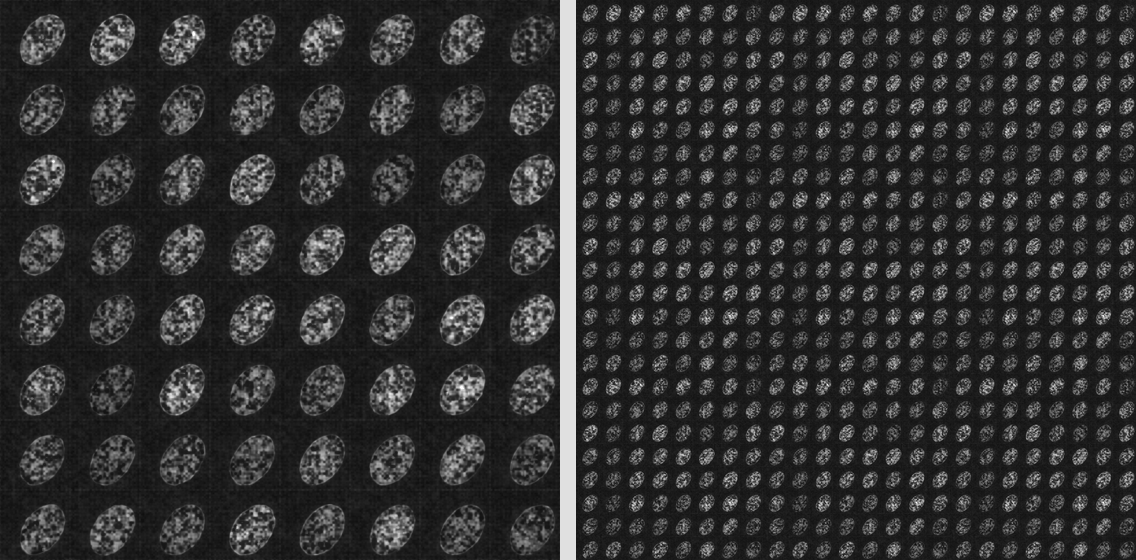
Left, the tile; right, the same tile 3 across and 3 down.
Write a WebGL 2 fragment shader that draws this pattern.

```glsl
#version 300 es
precision highp float;
// Eight by eight grid of tilted, speckled oval nuclei on a dark grainy ground.
// Each cell holds one ellipse filled with wrapped value noise; a hash per cell
// varies its brightness, rim and bright spots. A faint lattice overlays it all.

uniform vec2 u_resolution;
out vec4 outColor;

const float TAU = 6.2831853;
const float REPEATS = 8.0;
const vec2 OVAL_CENTER = vec2(0.605, 0.43);
const vec2 OVAL_RADII = vec2(0.405, 0.272);
const float OVAL_TILT = 0.94;

float hash(vec2 p) {
    return fract(sin(dot(p, vec2(127.1, 311.7))) * 43758.5453);
}

// Value noise with a whole number of lattice steps per cell, wrapping at the canvas edge.
float wrappedNoise(vec2 grid, float stepsPerCell, float seed) {
    float period = REPEATS * stepsPerCell;
    vec2 p = grid * stepsPerCell;
    vec2 i = floor(p);
    vec2 f = fract(p);
    f = f * f * (3.0 - 2.0 * f);
    vec2 a = mod(i, period) + seed;
    vec2 b = mod(i + 1.0, period) + seed;
    return mix(mix(hash(a), hash(vec2(b.x, a.y)), f.x),
               mix(hash(vec2(a.x, b.y)), hash(b), f.x), f.y);
}

// Approximate signed distance to a tilted ellipse, negative inside.
float ovalDistance(vec2 p, vec2 radii, float tilt) {
    float c = cos(tilt), s = sin(tilt);
    vec2 q = vec2(c * p.x + s * p.y, c * p.y - s * p.x);
    float k = length(q / radii);
    return k * (k - 1.0) / max(length(q / (radii * radii)), 0.001);
}

// Fine woven ripple, a whole number of periods per cell.
float lattice(vec2 grid, float periods) {
    vec2 wave = sin(TAU * periods * grid + 0.8);
    return 0.5 * (wave.x + wave.y);
}

// Faint dotted line along the cell borders.
float dottedBorder(vec2 grid, float halfWidth, float blur) {
    vec2 d = abs(fract(grid + 0.5) - 0.5);
    vec2 line = 1.0 - smoothstep(halfWidth - blur, halfWidth + blur, d);
    vec2 dots = 0.6 + 0.4 * sin(TAU * 16.0 * grid.yx);
    return max(line.x * dots.x, line.y * dots.y);
}

// Dark ground with soft mottling and grain.
float groundTone(vec2 grid, float dist) {
    float mottle = wrappedNoise(grid, 20.0, 17.0);
    float grain = wrappedNoise(grid, 40.0, 53.0);
    float patches = wrappedNoise(grid, 5.0, 71.0);
    float tone = 0.055 + 0.045 * mottle * (0.5 + patches) + 0.045 * grain;
    return tone + 0.025 * exp(-max(dist, 0.0) * 14.0);
}

// Bright granular interior: coarse clumps, fine threads and rare hot spots.
float nucleusTone(vec2 grid, float dist, float gain, float seed) {
    float clumps = wrappedNoise(grid, 17.0, 5.0);
    float threads = wrappedNoise(grid, 30.0, 29.0);
    float patches = wrappedNoise(grid, 6.0, 91.0);
    float speckle = 0.52 * clumps + 0.42 * threads + 0.16 * (patches - 0.25);
    float tone = 0.12 + 0.56 * smoothstep(0.22, 0.92, speckle);
    float hot = smoothstep(0.76, 0.97, wrappedNoise(grid, 13.0, 43.0));
    tone += 0.26 * hot * seed;
    float depth = smoothstep(0.0, 0.16, -dist);
    return tone * gain * mix(0.8, 1.08, depth);
}

void main() {
    vec2 grid = gl_FragCoord.xy / u_resolution * REPEATS;
    vec2 cell = mod(floor(grid), REPEATS);
    vec2 local = fract(grid);
    float pixel = REPEATS / min(u_resolution.x, u_resolution.y);

    // Variation between cells
    float gain = mix(0.72, 1.2, hash(cell + 3.0));
    float hotness = hash(cell + 37.0);
    float rimGain = mix(0.04, 0.13, hash(cell + 61.0));

    // Oval with a slightly ragged edge
    float ragged = wrappedNoise(grid, 14.0, 11.0) - 0.5;
    float dist = ovalDistance(local - OVAL_CENTER, OVAL_RADII, OVAL_TILT) + 0.014 * ragged;
    float inside = 1.0 - smoothstep(-0.012 - 0.5 * pixel, 0.008 + 0.5 * pixel, dist);

    // Ground, nucleus and thin rim
    float ground = groundTone(grid, dist);
    float nucleus = nucleusTone(grid, dist, gain, hotness);
    float rim = exp(-pow((dist + 0.01) / 0.012, 2.0));
    float tone = mix(ground, nucleus, inside);
    tone += rim * rimGain * (0.4 + wrappedNoise(grid, 20.0, 83.0));

    // Woven ripple and cell borders
    tone *= 1.0 + 0.1 * lattice(grid, 16.0);
    tone += 0.045 * dottedBorder(grid, 0.008, 0.5 * pixel);

    outColor = vec4(vec3(clamp(tone, 0.0, 1.0)), 1.0);
}
```
